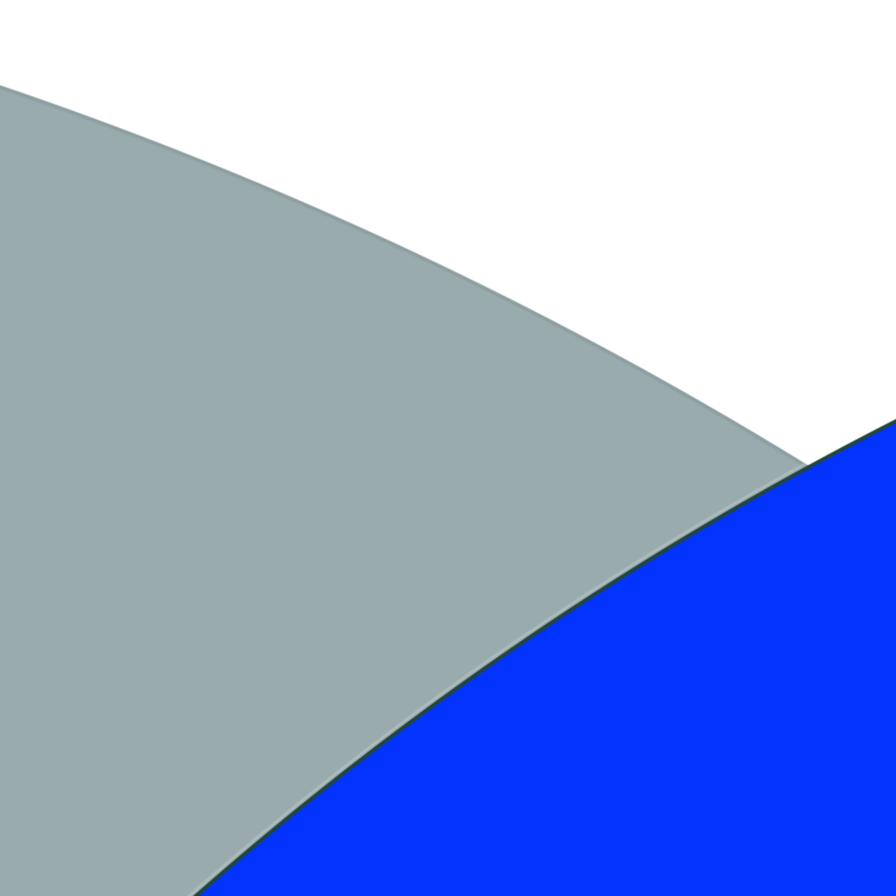
Reproduce this background procedurally as a three.js fragment shader.

```glsl
// Two broad overlapping discs on white: a grey-green one rising from the left
// and a blue one with a thin dark outline in the lower right corner.
// Each is a signed circle distance, blended with a soft edge.

varying vec2 vUv;

// Signed distance to a circle, negative inside
float circleDistance(vec2 p, vec2 center, float radius) {
  return length(p - center) - radius;
}

// Smooth coverage of the region where the distance is negative
float cover(float d) {
  return 1.0 - smoothstep(-0.0013, 0.0013, d);
}

void main() {
  vec3 white = vec3(1.0);
  vec3 grey = vec3(0.60, 0.67, 0.68);
  vec3 blue = vec3(0.008, 0.20, 1.0);
  vec3 outline = vec3(0.13, 0.27, 0.26);

  float greyEdge = circleDistance(vUv, vec2(-1.4217, -3.2887), 4.4281);
  float blueEdge = circleDistance(vUv, vec2(2.7018, -2.8197), 3.7572);

  // Grey disc with a slightly darker rim
  float rim = 1.0 - smoothstep(0.0, 0.004, abs(greyEdge + 0.002));
  vec3 color = mix(white, grey - 0.05 * rim, cover(greyEdge));

  // Faint light fringe just outside the blue disc
  float fringe = 1.0 - smoothstep(0.0, 0.003, abs(blueEdge - 0.005));
  color = mix(color, white, 0.2 * fringe);

  // Blue disc and its dark outline
  color = mix(color, blue, cover(blueEdge));
  color = mix(color, outline, cover(abs(blueEdge) - 0.0021));

  gl_FragColor = vec4(color, 1.0);
}
```
